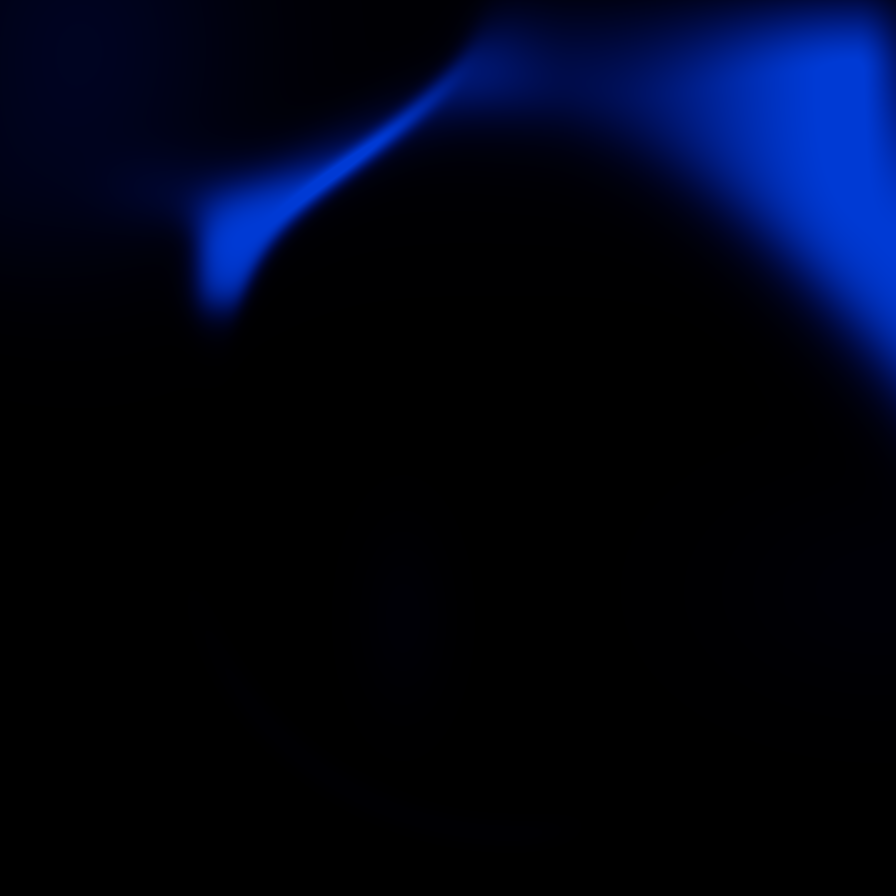
Give the GLSL for this background, as a Shadertoy shader.

```glsl
// Deep blue light folding over a black void: an S-shaped crease joins a small
// glowing wedge on the left to a wide soft sheet of light on the upper right.
// Each part is a product of sigmoid edges and gaussians, tinted by one ramp.

// Soft step with long tails: 0 below zero, 1 above, w sets the blur.
float softStep(float v, float w) {
    return 1.0 / (1.0 + exp(clamp(-v / w, -40.0, 40.0)));
}

float bell(float v, float w) {
    return exp(-v * v / (w * w));
}

float glow(vec2 p, vec2 center, vec2 radius) {
    vec2 q = (p - center) / radius;
    return exp(-dot(q, q));
}

// Signed distance to the crease, positive on its lower right side.
float creaseDistance(vec2 p) {
    float t = tanh((0.169 - p.y) / 0.130);
    float slope = -0.163 / 0.130 * (1.0 - t * t);
    return (p.x - 0.409 - 0.163 * t) / sqrt(1.0 + slope * slope);
}

// Bright wedge tucked under the lower left end of the crease.
float wedge(vec2 p, float crease) {
    float top = softStep(p.y - 0.221 + 0.22 * (p.x - 0.215), 0.0155);
    float bottom = softStep(0.341 - p.y, 0.013);
    float leftBlur = mix(0.018, 0.008, smoothstep(0.20, 0.28, p.y));
    float left = softStep(p.x - 0.223, leftBlur);
    return 0.82 * top * bottom * left * softStep(-crease, 0.005);
}

// Thin highlight on the neck of the crease, with a dim halo above it.
float neck(vec2 p, float crease) {
    float core = 0.58 * bell(crease, 0.013) * bell(p.y - 0.163, 0.075);
    float halo = 0.13 * bell(crease + 0.015, 0.040) * bell(p.y - 0.165, 0.070);
    return core + halo;
}

// Broad sheet of light, brightest by the right border.
float sheet(vec2 p, float crease) {
    float u = clamp((p.x - 0.52) / 0.48, 0.0, 1.0);
    float lowerEdge = 0.111 + 0.306 * pow(u, 1.9);
    float bottom = softStep(lowerEdge - p.y, mix(0.021, 0.032, u));
    float toRight = smoothstep(0.65, 0.95, p.x);
    float top = smoothstep(-0.046, mix(0.124, 0.080, toRight), p.y);
    float strength = mix(0.62, 0.36, smoothstep(0.52, 0.64, p.x));
    strength = mix(strength, 0.84, toRight);
    float cornerShade = smoothstep(0.955, 1.03, p.x)
                      * (1.0 - smoothstep(0.03, 0.28, p.y));
    float edge = softStep(crease, mix(0.012, 0.007, smoothstep(0.0, 0.07, p.y)));
    return strength * top * bottom * edge * (1.0 - 0.8 * cornerShade);
}

// Barely visible haze in the corners and a faint rim low in the void.
float haze(vec2 p) {
    float h = 0.115 * glow(p, vec2(0.09, 0.05), vec2(0.17, 0.20));
    h += 0.10 * glow(p, vec2(0.19, 0.215), vec2(0.075, 0.045));
    h += 0.03 * glow(p, vec2(0.0, 0.22), vec2(0.16, 0.10));
    h += 0.025 * glow(p, vec2(0.45, 0.69), vec2(0.05, 0.10));
    h += 0.025 * glow(p, vec2(0.98, 0.66), vec2(0.18, 0.12));
    vec2 q = p - vec2(0.573, 0.56);
    float rim = bell(length(q) - 0.370, 0.016);
    float arc = smoothstep(0.05, 0.25, q.y) * (1.0 - smoothstep(0.0, 0.10, q.x));
    h += 0.013 * rim * arc;
    return h + 0.014 * (1.0 - smoothstep(0.10, 0.40, p.y));
}

// Green rises faster than blue, so strong light turns toward azure.
vec3 blueRamp(float light) {
    return vec3(0.0, 0.3 * pow(light, 1.5), light);
}

void mainImage(out vec4 fragColor, in vec2 fragCoord) {
    vec2 uv = fragCoord / iResolution.xy;
    vec2 p = vec2(uv.x, 1.0 - uv.y); // y measured down from the top
    float crease = creaseDistance(p);

    float light = wedge(p, crease) + neck(p, crease) + sheet(p, crease);
    light = min(light + haze(p), 0.83);
    fragColor = vec4(blueRamp(light), 1.0);
}
```
